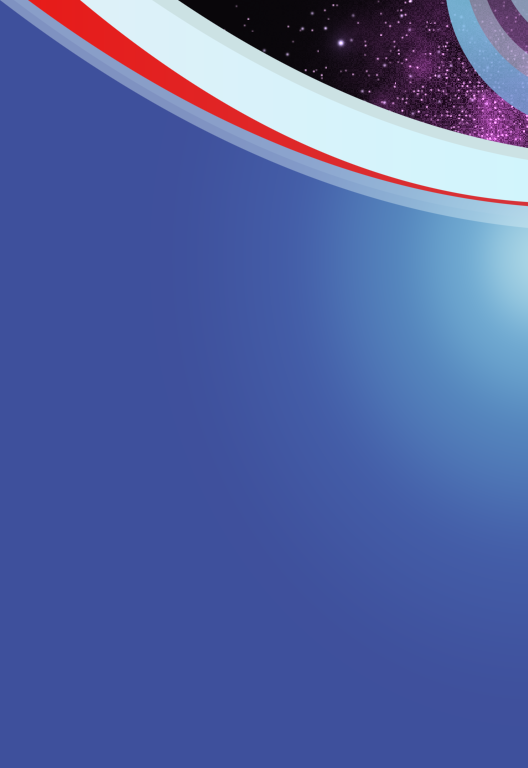
Reproduce this background procedurally as a WebGL 1 fragment shader.

```glsl
precision highp float;
// Blue poster backdrop: a soft cyan glow under sweeping red and white bands and a starry purple nebula.
uniform vec2 u_resolution;

float hash(vec2 p) {
  return fract(sin(dot(p, vec2(127.1, 311.7))) * 43758.5453);
}

float noise(vec2 p) {
  vec2 i = floor(p), f = fract(p);
  f = f * f * (3.0 - 2.0 * f);
  return mix(mix(hash(i), hash(i + vec2(1.0, 0.0)), f.x),
             mix(hash(i + vec2(0.0, 1.0)), hash(i + 1.0), f.x), f.y);
}

float fbm(vec2 p) {
  float sum = 0.0, gain = 0.5;
  for (int i = 0; i < 5; i++) {
    sum += gain * noise(p);
    p = p * 2.03 + 7.1;
    gain *= 0.5;
  }
  return sum;
}

// Antialiased coverage of a signed distance, positive inside
float cover(float d) {
  return smoothstep(-0.75, 0.75, d * u_resolution.y);
}

// Region above a parabola that leaves the top edge at x = start; p.y runs downward
float above(vec2 p, float start, float slope, float bend) {
  float u = p.x - start;
  float grade = slope + 2.0 * bend * u;
  return cover((slope * u + bend * u * u - p.y) / sqrt(1.0 + grade * grade));
}

// One jittered round star per grid cell, kept where its hash passes the density
float stars(vec2 p, float cells, float density, float radius) {
  vec2 cell = floor(p * cells);
  vec2 spot = 0.25 + 0.5 * vec2(hash(cell + 3.7), hash(cell + 9.2));
  float d = length(fract(p * cells) - spot);
  float seed = hash(cell);
  return step(1.0 - density, seed) * exp(-d * d / (radius * radius)) * (0.35 + 0.65 * hash(cell + 5.1));
}

vec3 glowField(vec2 p) {
  float d = length((p - vec2(0.705, 0.335)) / vec2(1.0, 1.2));
  vec3 c = mix(vec3(0.67, 0.84, 0.90), vec3(0.47, 0.70, 0.84), smoothstep(0.0, 0.11, d));
  c = mix(c, vec3(0.35, 0.56, 0.76), smoothstep(0.05, 0.20, d));
  c = mix(c, vec3(0.27, 0.38, 0.67), smoothstep(0.12, 0.35, d));
  return mix(c, vec3(0.245, 0.312, 0.61), smoothstep(0.24, 0.52, d));
}

vec3 space(vec2 p) {
  float cloud = fbm(p * 22.0);
  float haze = exp(-dot(p - vec2(0.65, 0.14), p - vec2(0.65, 0.14)) / 0.022);
  vec3 c = vec3(0.035, 0.025, 0.04);
  c += vec3(0.56, 0.24, 0.56) * haze * (0.25 + 1.2 * cloud * cloud);
  c += vec3(0.10, 0.03, 0.11) * smoothstep(0.38, 0.60, p.x) * cloud;

  // Fine dust thickens toward the nebula, larger stars are spread evenly
  float grain = hash(floor(p * 620.0)) - 0.5;
  c += vec3(0.30, 0.20, 0.32) * grain * haze;
  c += vec3(0.85, 0.65, 0.85) * stars(p, 190.0, 0.04 + 0.32 * haze, 0.26);
  c += vec3(0.80, 0.70, 0.90) * stars(p + 0.31, 62.0, 0.10 + 0.15 * haze, 0.12);
  float bright = length(p - vec2(0.444, 0.056));
  c += vec3(0.85, 0.82, 1.0) * exp(-bright * bright / 0.000012);
  c += vec3(0.16, 0.12, 0.22) * exp(-bright / 0.009);

  // Translucent ring around a point beyond the right edge
  float outer = cover(0.202 - length(p - vec2(0.781, -0.029)));
  float inner = cover(0.177 - length(p - vec2(0.781, -0.050)));
  float core = cover(0.157 - length(p - vec2(0.781, -0.056)));
  float hub = cover(0.132 - length(p - vec2(0.781, -0.064)));
  vec3 ringBlue = mix(vec3(0.50, 0.78, 0.91), vec3(0.46, 0.61, 0.82), smoothstep(0.0, 0.15, p.y));
  vec3 ring = mix(c, ringBlue, 0.86);
  ring = mix(ring, mix(c, vec3(0.62, 0.66, 0.76), 0.75), inner);
  ring = mix(ring, mix(c, vec3(0.42, 0.30, 0.48), 0.60), core);
  ring = mix(ring, vec3(0.62, 0.75, 0.84), hub * 0.7);
  return mix(c, ring, outer);
}

void main() {
  vec2 p = gl_FragCoord.xy / u_resolution.y;
  p.x *= 0.6875 * u_resolution.y / u_resolution.x;
  p.y = 1.0 - p.y;
  float across = p.x / 0.6875;

  vec3 color = glowField(p);

  // Translucent outer band with a lighter inner strip
  color = mix(color, vec3(0.85, 0.93, 0.96), 0.42 * above(p, 0.0, 0.767, -0.4877));
  color = mix(color, vec3(0.72, 0.83, 0.91), 0.18 * above(p, 0.018, 0.755, -0.495));

  // Tapering red ribbon, white sweep and its grey inner rim
  vec3 red = mix(vec3(0.91, 0.10, 0.09), vec3(0.84, 0.20, 0.22), across);
  color = mix(color, red, above(p, 0.0365, 0.741, -0.505));
  vec3 white = mix(vec3(0.88, 0.94, 0.97), vec3(0.82, 0.96, 0.99), across);
  color = mix(color, white, above(p, 0.1042, 0.8366, -0.661));
  color = mix(color, vec3(0.80, 0.885, 0.895), above(p, 0.198, 0.677, -0.514));

  color = mix(color, space(p), above(p, 0.2318, 0.677, -0.558));
  gl_FragColor = vec4(clamp(color, 0.0, 1.0), 1.0);
}
```
